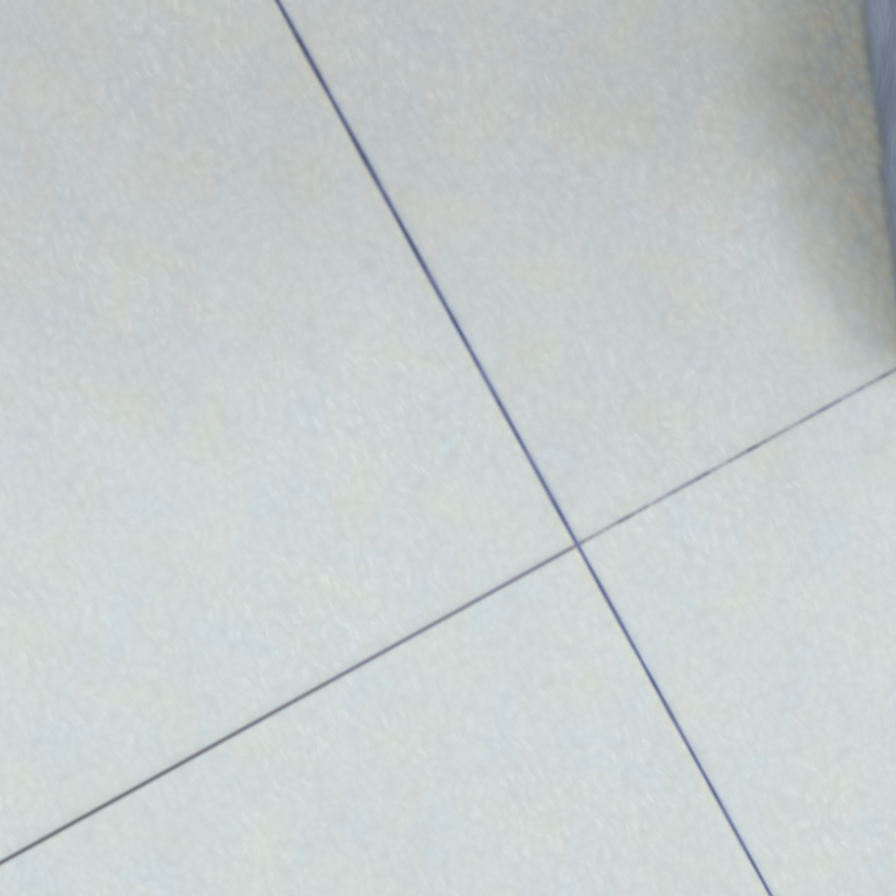
A WebGL 1 fragment shader for this texture:

```glsl
precision highp float;
// Pale floor tiles seen close up: a turned square grid with thin blue and grey
// joints, fine streaky grain from cellular noise and layered sines, and a soft
// brown shadow beside a blue-grey edge at the upper right.
uniform vec2 u_resolution;

vec2 hash2(vec2 p) {
  return fract(sin(vec2(dot(p, vec2(127.1, 311.7)), dot(p, vec2(269.5, 183.3)))) * 4375.85);
}

// Distance to the nearest scattered point, about 0 to 1
float cellular(vec2 p) {
  vec2 cell = floor(p), f = fract(p);
  float nearest = 2.0;
  for (int j = -1; j <= 1; j++) {
    for (int i = -1; i <= 1; i++) {
      vec2 o = vec2(float(i), float(j));
      nearest = min(nearest, length(o + hash2(cell + o) - f));
    }
  }
  return nearest;
}

// Warped sines in turned octaves, about -1 to 1
float clouds(vec2 p) {
  float sum = 0.0, amp = 0.5;
  for (int i = 0; i < 5; i++) {
    p += 0.6 * sin(p.yx * 1.3 + float(i) * 1.7);
    sum += amp * sin(p.x) * cos(p.y);
    p = mat2(0.8, 0.6, -0.6, 0.8) * p * 1.8;
    amp *= 0.65;
  }
  return sum;
}

// Soft joint profile at signed distance d, never thinner than a pixel
float joint(float d, float spread) {
  float s = max(spread, 0.6 / u_resolution.y);
  return exp(-d * d / (s * s));
}

void main() {
  vec2 uv = gl_FragCoord.xy / u_resolution;

  // Turned tile frame, with a joint crossing at its origin
  vec2 q = mat2(0.876, -0.483, 0.483, 0.876) * (uv - vec2(0.6445, 0.392));
  float period = 0.9;
  vec2 tile = floor(q / period);
  vec2 d = q - period * floor(q / period + 0.5);

  // Glaze: brighter towards the bottom, slight tone per tile
  float dim = smoothstep(0.3, 1.0, uv.y + 0.1 * clouds(uv * 6.0));
  vec3 color = mix(vec3(0.815, 0.845, 0.842), vec3(0.75, 0.77, 0.768), dim);
  color += 0.008 * (hash2(tile).x - 0.5);

  // Grain: cloudy patches under short streaks, stronger in some places
  vec2 grain = q + 0.008 * vec2(clouds(q * 35.0), clouds(q * 31.0 + 4.0));
  float patches = smoothstep(-0.4, 0.5, clouds(q * 13.0 + 3.0));
  color += 0.008 * clouds(q * vec2(40.0, 22.0) + 2.0);
  color += 0.028 * (0.5 - cellular(grain * vec2(115.0, 60.0)));
  color += 0.02 * (0.5 - cellular(grain * vec2(65.0, 95.0) + 5.0));
  color += 0.026 * patches * (1.0 - smoothstep(0.0, 0.35, cellular(grain * vec2(70.0, 30.0) + 9.0)));
  color += vec3(0.012, 0.001, -0.014) * clouds(q * 30.0 + 7.0) - 0.003;

  // Cross joints: grey, darker to the left, pale and broken to the right
  float right = smoothstep(-0.03, 0.04, q.x);
  vec3 greyJoint = mix(vec3(0.43, 0.44, 0.46), vec3(0.53, 0.54, 0.59), smoothstep(-0.65, -0.1, q.x));
  float wear = 0.92 - right * (0.28 + 0.45 * clouds(q * vec2(75.0, 30.0)));
  color -= 0.025 * joint(d.y - 0.004, 0.007) * (1.0 - 0.5 * right);
  color = mix(color, greyJoint, clamp(wear, 0.2, 1.0) * joint(d.y, 0.0027));

  // Long joints: blue, with a broken yellow fringe on the left side
  float fringe = max(0.6 + 0.9 * clouds(vec2(3.0, q.y * 32.0)), 0.0);
  color += vec3(0.022, 0.012, -0.055) * fringe * joint(d.x + 0.0062, 0.0028);
  color -= vec3(0.035, 0.03, 0.005) * joint(d.x - 0.0045, 0.004);
  vec3 blueJoint = mix(vec3(0.43, 0.46, 0.6), vec3(0.36, 0.39, 0.5), smoothstep(0.1, 0.6, q.y));
  blueJoint += 0.07 * clouds(vec2(1.0, q.y * 55.0));
  float spread = mix(0.0024, 0.0032, smoothstep(-0.4, 0.5, q.y));
  spread *= 1.0 + 0.15 * clouds(vec2(5.0, q.y * 45.0));
  color = mix(color, blueJoint, 0.96 * joint(d.x, spread));

  // Shadow: a wide haze and a grainy darker core that narrows downwards
  float above = smoothstep(0.55, 0.63, uv.y);
  float edge = 0.885 + 0.38 * max(0.9 - uv.y, 0.0) + 0.02 * clouds(uv * 14.0);
  float core = smoothstep(-0.11, 0.075, uv.x - edge) * above;
  float haze = smoothstep(0.5, 0.9, uv.x) * smoothstep(0.72, 0.95, uv.y);
  color -= vec3(0.045, 0.045, 0.05) * haze;
  vec3 shade = vec3(0.54, 0.55, 0.53) + 0.06 * (0.5 - cellular(grain * vec2(95.0, 55.0)));
  shade += vec3(0.03, 0.005, -0.025) * clouds(uv * 70.0);
  color = mix(color, shade, 0.95 * core);

  // Blue-grey edge along the right side, streaked, with a soft dark rim
  float side = uv.x - 0.963 - 0.12 * (1.0 - uv.y) + 0.004 * clouds(uv * 40.0);
  vec3 edgeBlue = vec3(0.46, 0.5, 0.56) + 0.06 * clouds(uv * vec2(110.0, 25.0));
  color = mix(color, edgeBlue, smoothstep(-0.009, 0.009, side) * above);
  color -= 0.06 * joint(side, 0.007) * above;

  gl_FragColor = vec4(color, 1.0);
}
```
